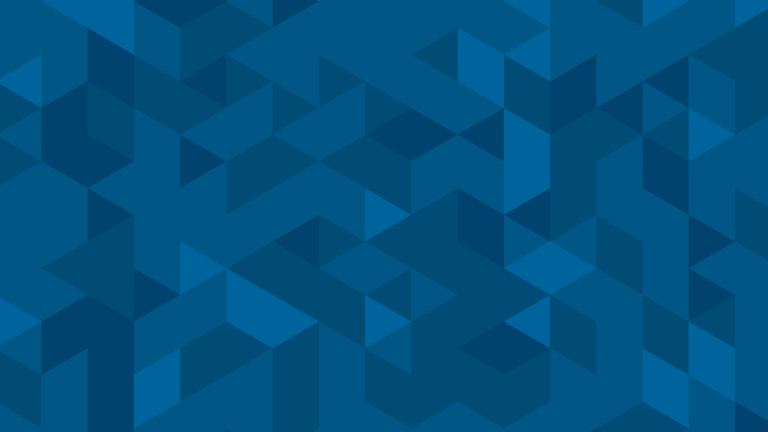
A WebGL 1 fragment shader for this background:

```glsl
precision mediump float;
// Flat mosaic of equilateral triangles in four blues, some merged with a neighbour.
#ifdef GL_FRAGMENT_PRECISION_HIGH
precision highp float;
#endif

uniform vec2 u_resolution;

#define SIDE 0.1236               // triangle side, in canvas heights
#define ORIGIN vec2(0.310, 0.132) // one lattice vertex
#define MERGE 0.58                // chance that a triangle joins a neighbour
#define MID_BLUE vec3(0.0, 0.343, 0.522)
#define DARK_BLUE vec3(0.0, 0.300, 0.465)
#define DEEP_BLUE vec3(0.0, 0.264, 0.443)
#define BRIGHT_BLUE vec3(0.0, 0.392, 0.612)
#define MID_SHARE 0.47
#define DARK_SHARE 0.27
#define DEEP_SHARE 0.135
#define SAMPLES 3                 // antialiasing samples per axis

float hash(vec3 p) {
  return fract(sin(dot(p, vec3(12.9898, 78.233, 37.719))) * 43758.5453);
}

// Cell on three line families: vertical, falling and rising.
vec3 triangleCell(vec2 p) {
  vec2 q = (p - ORIGIN) / SIDE;
  float column = q.x / 0.8660254;
  return floor(vec3(column, q.y + 0.5 * column, q.y - 0.5 * column));
}

// A right-pointing triangle may take the cell of a left-pointing neighbour.
vec3 mergedCell(vec3 cell) {
  bool pointsRight = cell.y - cell.z - cell.x < 0.5;
  float pick = hash(cell + 17.0) / MERGE;
  if (!pointsRight || pick > 1.0) return cell;
  if (pick < 1.0 / 3.0) return cell - vec3(1.0, 0.0, 0.0);
  if (pick < 2.0 / 3.0) return cell + vec3(0.0, 1.0, 0.0);
  return cell - vec3(0.0, 0.0, 1.0);
}

// Choose a blue according to the shares.
vec3 shade(vec3 cell) {
  float h = hash(cell);
  if (h < MID_SHARE) return MID_BLUE;
  if (h < MID_SHARE + DARK_SHARE) return DARK_BLUE;
  if (h < MID_SHARE + DARK_SHARE + DEEP_SHARE) return DEEP_BLUE;
  return BRIGHT_BLUE;
}

void main() {
  // Average a small grid of samples to smooth the edges.
  vec3 color = vec3(0.0);
  for (int i = 0; i < SAMPLES; i++) {
    for (int j = 0; j < SAMPLES; j++) {
      vec2 offset = (vec2(float(i), float(j)) + 0.5) / float(SAMPLES) - 0.5;
      vec2 p = (gl_FragCoord.xy + offset) / u_resolution.y;
      color += shade(mergedCell(triangleCell(p)));
    }
  }
  gl_FragColor = vec4(color / float(SAMPLES * SAMPLES), 1.0);
}
```
